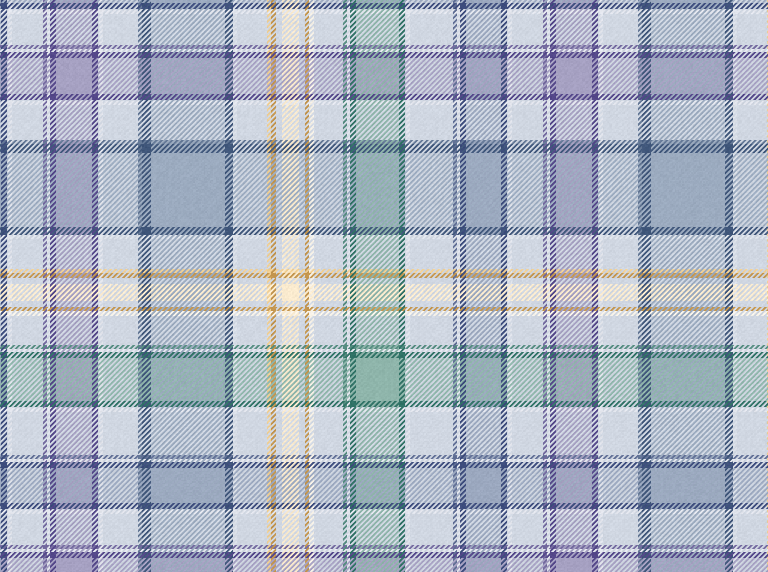
This pattern is drawn by a Shadertoy shader. Its source:

```glsl
// Pastel tartan: purple, slate, gold, green and indigo bars woven in a diagonal twill.

const float SPAN = 768.0;    // threads across the canvas width
const float SETT = 500.0;    // threads in one full colour repeat

float hash(vec2 p) {
    return fract(sin(dot(p, vec2(127.1, 311.7))) * 43758.5453);
}

// Paints threads from a to b with a smooth edge one pixel wide.
void band(inout vec3 c, float t, float px, float a, float b, vec3 colour) {
    float cover = 0.5 * (b - a) - abs(t - 0.5 * (a + b));
    c = mix(c, colour, clamp(cover / px + 0.5, 0.0, 1.0));
}

// A filled bar with dark borders, a thin leading line and pale edges.
void bar(inout vec3 c, float t, float px, float a, float b, vec3 fill, vec3 dark) {
    vec3 pale = vec3(0.89, 0.90, 0.93);
    band(c, t, px, a, a + 4.0, mix(dark, fill, 0.4));
    band(c, t, px, a + 4.0, a + 7.0, pale);
    band(c, t, px, a + 7.0, b, fill);
    band(c, t, px, a + 7.0, a + 13.0, dark);
    band(c, t, px, b - 6.0, b, dark);
    band(c, t, px, b + 1.0, b + 5.0, pale);
}

// Thread colour at position t, shared by warp and weft.
vec3 threadColour(float t, float px) {
    t = mod(t - 20.0, SETT) + 20.0;
    vec3 c = vec3(0.815, 0.842, 0.885);

    bar(c, t, px, 43.0, 98.0, vec3(0.65, 0.63, 0.76), vec3(0.33, 0.28, 0.54));
    bar(c, t, px, 343.0, 405.0, vec3(0.56, 0.71, 0.67), vec3(0.19, 0.45, 0.40));
    bar(c, t, px, 453.0, 507.0, vec3(0.61, 0.66, 0.75), vec3(0.24, 0.30, 0.49));

    // Wide slate bar
    vec3 slate = vec3(0.61, 0.67, 0.75);
    vec3 navy = vec3(0.25, 0.34, 0.48);
    band(c, t, px, 138.0, 233.0, slate);
    band(c, t, px, 138.0, 142.0, mix(navy, slate, 0.4));
    band(c, t, px, 142.0, 151.0, navy);
    band(c, t, px, 225.0, 233.0, navy);
    band(c, t, px, 233.0, 237.0, vec3(0.87, 0.89, 0.92));

    // Gold lines around a cream stripe
    vec3 gold = vec3(0.77, 0.59, 0.31);
    vec3 cream = vec3(0.98, 0.92, 0.81);
    band(c, t, px, 267.0, 271.0, vec3(0.94, 0.81, 0.58));
    band(c, t, px, 271.0, 276.0, gold);
    band(c, t, px, 282.0, 299.0, cream);
    band(c, t, px, 305.0, 309.0, gold);
    band(c, t, px, 309.0, 314.0, vec3(0.97, 0.95, 0.91));
    return c;
}

void mainImage(out vec4 fragColor, in vec2 fragCoord) {
    float px = SPAN / iResolution.x;
    vec2 p = vec2(fragCoord.x, iResolution.y - fragCoord.y) * px;

    vec3 warp = threadColour(p.x, px);
    vec3 weft = threadColour(p.y - 2.0, px);

    // Twill: diagonal ribs rising to the right, 96 per repeat
    float rib = abs(fract((p.x + p.y) * 96.0 / SETT) - 0.5);
    float soft = min(0.7 * px * 96.0 / SETT, 0.24);
    float over = smoothstep(0.25 - soft, 0.25 + soft, rib);
    vec3 cloth = mix(warp, weft, over);

    // Faint ribs and speckled fibre
    cloth *= 0.992 + 0.016 * over;
    cloth += 0.035 * (hash(floor(p / 1.5)) - 0.5);
    cloth += 0.015 * (hash(floor(p / 3.0) + 17.0) - 0.5);

    fragColor = vec4(clamp(cloth, 0.0, 1.0), 1.0);
}
```
